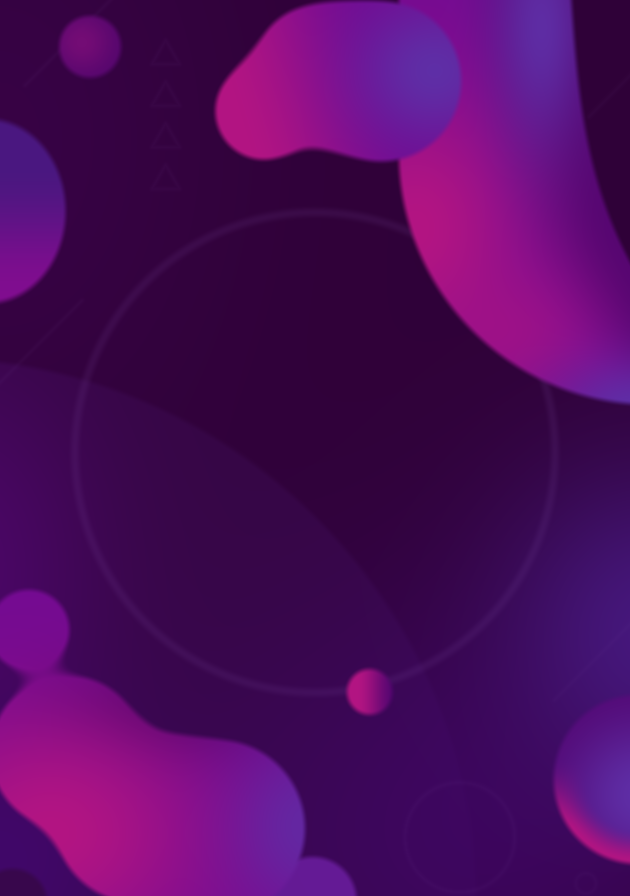
This background is drawn by a WebGL 1 fragment shader. Its source:

```glsl
precision highp float;
// Dark violet backdrop with soft liquid blobs, glossy balls and faint line ornaments.
// Shapes are signed distances (circles merged by a smooth minimum), shaded with
// Gaussian glows. One unit is the canvas width; the origin is at the lower left.
uniform vec2 u_resolution;

const float SOFT = 0.006;          // half width of every soft edge
const float LINE_ALPHA = 0.13;     // strength of the thin ornaments
const float RING_WIDTH = 0.006;
const float BLEND = 0.05;          // how far blob circles melt together

const vec3 NIGHT  = vec3(0.185, 0.005, 0.22);
const vec3 VEIL   = vec3(0.21, 0.025, 0.27);
const vec3 PLUM   = vec3(0.32, 0.02, 0.44);
const vec3 PURPLE = vec3(0.45, 0.04, 0.57);
const vec3 PINK   = vec3(0.70, 0.08, 0.51);
const vec3 BLUE   = vec3(0.37, 0.18, 0.65);
const vec3 INDIGO = vec3(0.28, 0.10, 0.51);
const vec3 LINE   = vec3(0.50, 0.30, 0.65);

float fill(float d) { return 1.0 - smoothstep(-SOFT, SOFT, d); }

float stroke(float d, float halfWidth) { return fill(abs(d) - halfWidth); }

float glow(vec2 p, vec2 center, vec2 spread) {
  vec2 q = (p - center) / spread;
  return exp(-dot(q, q));
}

float circle(vec2 p, vec2 center, float radius) { return length(p - center) - radius; }

float melt(float a, float b) {
  float h = max(BLEND - abs(a - b), 0.0);
  return min(a, b) - h * h / (4.0 * BLEND);
}

float triangle(vec2 p, float halfSide) {
  const float k = 1.732;
  p.x = abs(p.x) - halfSide;
  p.y += halfSide / k;
  if (p.x + k * p.y > 0.0) p = vec2(p.x - k * p.y, -k * p.x - p.y) / 2.0;
  p.x -= clamp(p.x, -2.0 * halfSide, 0.0);
  return -length(p) * sign(p.y);
}

// Thin line rising at 45 degrees
float streak(vec2 p, vec2 start, float rise) {
  vec2 q = p - start;
  return stroke(length(q - clamp((q.x + q.y) * 0.5, 0.0, rise)), 0.001);
}

vec3 backdrop(vec2 p) {
  vec3 col = mix(NIGHT, PLUM, 0.22 * glow(p, vec2(0.0, 1.2), vec2(0.35, 0.5)));
  float disc = fill(circle(p, vec2(-0.111, -0.013), 0.867));
  col = mix(col, VEIL, disc);
  col = mix(col, PLUM, 0.75 * disc * glow(p, vec2(-0.06, 0.52), vec2(0.22, 0.32)));
  col = mix(col, vec3(0.25, 0.02, 0.40), 0.75 * glow(p, vec2(0.75, 0.1), vec2(0.42, 0.36)));
  col = mix(col, vec3(0.26, 0.03, 0.44), 0.8 * glow(p, vec2(0.0, 0.05), vec2(0.25)));
  return mix(col, INDIGO, 0.9 * glow(p, vec2(1.04, 0.42), vec2(0.24, 0.26)));
}

float ornaments(vec2 p) {
  float a = stroke(circle(p, vec2(0.5, 0.704), 0.381), RING_WIDTH);
  a += 0.6 * stroke(circle(p, vec2(0.73, 0.093), 0.087), 0.002);
  a += 0.6 * stroke(circle(p, vec2(0.93, 0.02), 0.016), 0.001);
  for (int i = 0; i < 4; i++) {
    vec2 center = vec2(0.263, 1.333 - 0.066 * float(i));
    a += 0.7 * stroke(triangle(p - center, 0.022), 0.001);
  }
  a += 0.7 * (streak(p, vec2(0.04, 1.287), 0.15) + streak(p, vec2(-0.01, 0.805), 0.14));
  a += 0.6 * (streak(p, vec2(0.935, 1.237), 0.1) + streak(p, vec2(0.88, 0.311), 0.15));
  return LINE_ALPHA * a;
}

vec3 paintBalls(vec3 col, vec2 p) {
  vec3 shade = mix(PLUM, vec3(0.48, 0.05, 0.48), glow(p, vec2(0.13, 1.355), vec2(0.05)));
  col = mix(col, shade, 0.9 * fill(circle(p, vec2(0.143, 1.348), 0.049)));
  shade = mix(PINK, PLUM, smoothstep(0.565, 0.63, p.x));
  col = mix(col, shade, fill(circle(p, vec2(0.587, 0.324), 0.036)));
  // Left ellipse
  vec2 q = (p - vec2(-0.02, 1.087)) / vec2(0.124, 0.146);
  shade = mix(vec3(0.50, 0.05, 0.56), vec3(0.29, 0.09, 0.50), smoothstep(0.96, 1.16, p.y));
  col = mix(col, shade, fill((length(q) - 1.0) * 0.13));
  // Right ball with a pink lower rim
  float d = circle(p, vec2(1.013, 0.185), 0.134);
  shade = mix(PLUM, BLUE, glow(p, vec2(1.02, 0.16), vec2(0.12)));
  float rim = smoothstep(-0.055, 0.0, d) * (1.0 - smoothstep(0.10, 0.22, p.y));
  col = mix(col, mix(shade, PINK, rim), fill(d));
  // Small domes along the bottom edge
  shade = mix(PURPLE, BLUE, 0.5);
  col = mix(col, shade, 0.9 * fill(circle(p, vec2(0.496, -0.008), 0.07)));
  return mix(col, VEIL, 0.8 * fill(circle(p, vec2(0.02, -0.012), 0.055)));
}

vec3 paintTube(vec3 col, vec2 p) {
  float drop = 1.422 - p.y;
  float outer = length(vec2(p.x - 1.033, min(p.y - 1.18, 0.0))) - 0.4;
  float inner = p.x - (0.907 + 0.07 * drop + 0.889 * drop * drop * drop);
  vec3 shade = mix(PURPLE, PLUM, smoothstep(-0.20, -0.01, inner));
  shade = mix(shade, PINK, glow(p, vec2(0.66, 1.06), vec2(0.17, 0.22)));
  shade = mix(shade, PINK, 0.55 * glow(p, vec2(0.82, 0.88), vec2(0.14, 0.12)));
  shade = mix(shade, BLUE, 0.95 * glow(p, vec2(0.86, 1.38), vec2(0.075, 0.19)));
  shade = mix(shade, BLUE, glow(p, vec2(1.01, 0.77), vec2(0.13, 0.08)));
  return mix(col, shade, fill(max(outer, inner)));
}

vec3 paintBean(vec3 col, vec2 p) {
  float d = melt(circle(p, vec2(0.419, 1.246), 0.077), circle(p, vec2(0.509, 1.307), 0.108));
  d = melt(d, circle(p, vec2(0.605, 1.293), 0.127));
  vec3 shade = mix(PINK, PURPLE, smoothstep(0.36, 0.64, p.x + 0.3 * (p.y - 1.25)));
  shade = mix(shade, BLUE, glow(p, vec2(0.69, 1.31), vec2(0.12, 0.11)));
  return mix(col, shade, fill(d));
}

vec3 paintCornerBlob(vec3 col, vec2 p) {
  float d = melt(circle(p, vec2(0.046, 0.422), 0.064), circle(p, vec2(0.107, 0.228), 0.122));
  d = melt(d, circle(p, vec2(0.222, 0.126), 0.138));
  d = melt(d, circle(p, vec2(0.343, 0.107), 0.141));
  vec3 shade = mix(PURPLE, PLUM, glow(p, vec2(0.27, 0.30), vec2(0.17, 0.09)));
  shade = mix(shade, PINK, glow(p, vec2(0.08, 0.10), vec2(0.24, 0.2)));
  shade = mix(shade, BLUE, 0.8 * glow(p, vec2(0.49, 0.11), vec2(0.12, 0.14)));
  return mix(col, shade, fill(d));
}

void main() {
  vec2 p = gl_FragCoord.xy / u_resolution.x;
  vec3 col = mix(backdrop(p), LINE, ornaments(p));
  col = paintBalls(col, p);
  col = paintTube(col, p);
  col = paintBean(col, p);
  col = paintCornerBlob(col, p);
  gl_FragColor = vec4(col, 1.0);
}
```
